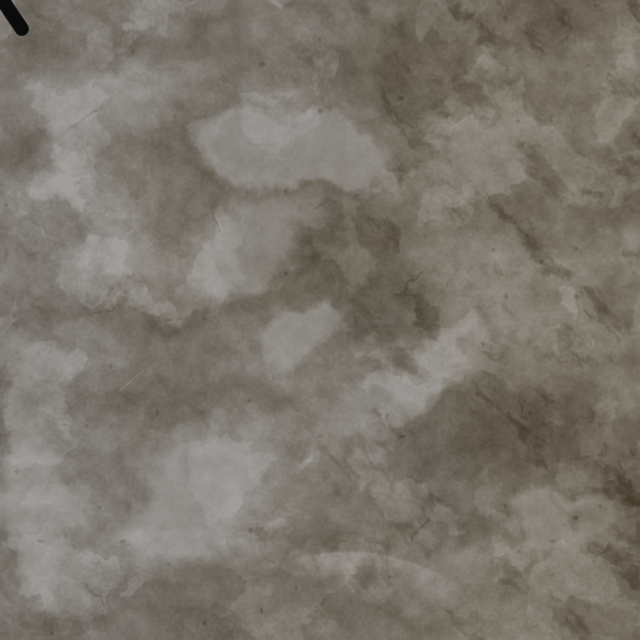
Write a three.js fragment shader that draws this texture.

```glsl
// Weathered, trowelled concrete with pale patches, dark streaks and fine scratches.
varying vec2 vUv;

const vec3 DARK_CEMENT = vec3(0.325, 0.295, 0.250);
const vec3 MID_CEMENT = vec3(0.462, 0.438, 0.398);
const vec3 PALE_CEMENT = vec3(0.615, 0.598, 0.580);
const vec3 COOL_TINT = vec3(-0.002, 0.001, 0.009);
const vec3 WARM_TINT = vec3(0.004, 0.000, -0.013);
const vec3 ROD_BLACK = vec3(0.045, 0.043, 0.042);

float hash(float n) {
  return fract(sin(n * 12.9898) * 43758.545);
}

vec2 gradient(vec2 cell) {
  float angle = 6.28318 * fract(sin(dot(cell, vec2(127.1, 311.7))) * 43758.545);
  return vec2(cos(angle), sin(angle));
}

float gradientNoise(vec2 p) {
  vec2 i = floor(p);
  vec2 f = fract(p);
  vec2 u = f * f * f * (f * (f * 6.0 - 15.0) + 10.0);
  vec2 e = vec2(1.0, 0.0);
  float low = mix(dot(gradient(i), f), dot(gradient(i + e), f - e), u.x);
  float high = mix(dot(gradient(i + e.yx), f - e.yx), dot(gradient(i + 1.0), f - 1.0), u.x);
  return mix(low, high, u.y);
}

float fbm(vec2 p) {
  float sum = 0.0;
  float amplitude = 1.0;
  for (int i = 0; i < 5; i++) {
    sum += amplitude * gradientNoise(p);
    p = mat2(1.6, 1.2, -1.2, 1.6) * p + 7.3;
    amplitude *= 0.54;
  }
  return sum;
}

vec2 rotate(vec2 p, float angle) {
  float c = cos(angle);
  float s = sin(angle);
  return vec2(c * p.x + s * p.y, c * p.y - s * p.x);
}

float trowelPatch(vec2 p, vec2 centre, vec2 radius, float angle, float softness) {
  float d = length(rotate(p - centre, angle) / radius);
  return 1.0 - smoothstep(1.0 - softness, 1.0 + softness, d);
}

float segmentDistance(vec2 p, vec2 a, vec2 b) {
  vec2 ab = b - a;
  return length(p - a - ab * clamp(dot(p - a, ab) / dot(ab, ab), 0.0, 1.0));
}

// Large pale areas where the skim coat is thicker
float palePatches(vec2 p) {
  float pale = trowelPatch(p, vec2(0.46, 0.76), vec2(0.15, 0.055), -0.1, 0.18);
  pale = max(pale, 0.95 * trowelPatch(p, vec2(0.30, 0.22), vec2(0.13, 0.085), 0.85, 0.35));
  pale = max(pale, 0.75 * trowelPatch(p, vec2(0.06, 0.20), vec2(0.05, 0.13), 0.1, 0.35));
  pale = max(pale, 0.55 * trowelPatch(p, vec2(0.13, 0.84), vec2(0.14, 0.06), 0.0, 0.4));
  pale = max(pale, 0.75 * trowelPatch(p, vec2(0.40, 0.61), vec2(0.10, 0.06), 0.6, 0.25));
  pale = max(pale, 0.75 * trowelPatch(p, vec2(0.47, 0.48), vec2(0.06, 0.04), 0.2, 0.25));
  pale = max(pale, 0.45 * trowelPatch(p, vec2(0.67, 0.42), vec2(0.17, 0.04), 0.55, 0.3));
  return max(pale, 0.65 * trowelPatch(p, vec2(0.87, 0.19), vec2(0.10, 0.05), 0.1, 0.25));
}

// Broad damp-looking areas where the coat is thin
float darkPatches(vec2 p) {
  float dark = trowelPatch(p, vec2(0.28, 0.06), vec2(0.24, 0.08), 0.1, 0.5);
  dark = max(dark, trowelPatch(p, vec2(0.56, 0.58), vec2(0.12, 0.10), 0.5, 0.5));
  dark = max(dark, 0.8 * trowelPatch(p, vec2(0.58, 0.88), vec2(0.12, 0.05), 0.0, 0.5));
  return max(dark, 0.8 * trowelPatch(p, vec2(0.82, 0.30), vec2(0.22, 0.09), -0.4, 0.6));
}

// Curved trowel sweep: crisp outer edge, fading inwards
float sweepArc(vec2 p, vec2 centre, float radius, float width) {
  float depth = radius - length(p - centre);
  float band = smoothstep(0.0, 0.006, depth) * (1.0 - smoothstep(0.2, 1.0, depth / width));
  return band * smoothstep(0.43, 0.50, p.x) * (1.0 - smoothstep(0.62, 0.76, p.x));
}

// Short hairlines, mostly rising to the right
float scratches(vec2 p) {
  float sum = 0.0;
  for (int i = 0; i < 44; i++) {
    float k = float(i) + 1.0;
    vec2 start = vec2(hash(k) * mix(0.4, 1.0, hash(k + 90.0)), hash(k + 50.0));
    float angle = 0.85 + 0.9 * (hash(k + 130.0) - 0.5);
    vec2 reach = vec2(cos(angle), sin(angle)) * mix(0.012, 0.05, hash(k + 170.0));
    float d = segmentDistance(p, start, start + reach);
    sum += (1.0 - smoothstep(0.0003, 0.0018, d)) * (hash(k + 210.0) - 0.3);
  }
  return sum;
}

void main() {
  vec2 p = vUv;
  vec2 warp = vec2(fbm(p * 7.0), fbm(p * 7.0 + 31.0));
  vec2 fray = vec2(fbm(p * 30.0 + 3.0), fbm(p * 30.0 + 47.0));
  vec2 ragged = p + 0.04 * warp + 0.012 * fray;

  // Broad clouds, sideways smears and fine mottling
  float tone = 0.46 + 0.26 * fbm(ragged * 3.2 + 4.0);
  tone += 0.18 * fbm(ragged * vec2(4.0, 11.0) + 17.0);
  tone += 0.11 * fbm(p * 34.0) + 0.06 * gradientNoise(p * 170.0);
  tone += 0.13 * smoothstep(0.12, 0.26, fbm(ragged * 6.0 + 52.0));
  tone += 0.08 * (0.5 - p.x);

  float pale = palePatches(ragged);
  tone -= 0.15 * darkPatches(ragged) * (1.0 - pale);
  tone = mix(tone, 0.78 + 0.4 * (tone - 0.46), 0.75 * pale);
  tone += 0.17 * sweepArc(p + 0.004 * warp, vec2(0.55, -0.17), 0.31, 0.055);

  // Dark drags running down to the right, densest on the right side
  float drag = fbm(rotate(p + 0.02 * warp + 0.008 * fray, -0.75) * vec2(10.0, 22.0) + 8.0);
  float dragArea = smoothstep(0.45, 0.8, p.x + 0.2 * warp.y);
  tone -= 0.22 * smoothstep(0.12, 0.60, drag) * mix(0.35, 1.0, dragArea) * (1.0 - 0.7 * pale);

  // Thin broken cracks and small pits
  float crack = 1.0 - smoothstep(0.005, 0.025, abs(gradientNoise(ragged * 6.0 + 71.0)));
  tone -= 0.13 * crack * smoothstep(0.25, 0.48, fbm(p * 8.0 + 23.0));
  tone -= 0.16 * smoothstep(0.48, 0.62, gradientNoise(p * 55.0 + 12.0));
  tone += 0.15 * scratches(p);

  // Tone to colour, cooler on the left and in the pale coat
  tone = 0.515 + 1.5 * (tone - 0.48);
  vec3 colour = mix(DARK_CEMENT, MID_CEMENT, clamp(tone / 0.48, -0.4, 1.0));
  colour = mix(colour, PALE_CEMENT, clamp((tone - 0.48) / 0.52, 0.0, 1.1));
  float warmth = smoothstep(0.1, 0.9, p.x + 0.35 * fbm(p * 2.5 + 40.0) - 0.2 * pale);
  colour += mix(COOL_TINT, WARM_TINT, warmth);

  // Black rod end in the upper left corner
  float rod = segmentDistance(p, vec2(-0.02, 1.035), vec2(0.034, 0.955)) - 0.011;
  colour = mix(colour, ROD_BLACK, 1.0 - smoothstep(-0.0015, 0.0015, rod));
  gl_FragColor = vec4(colour, 1.0);
}
```
